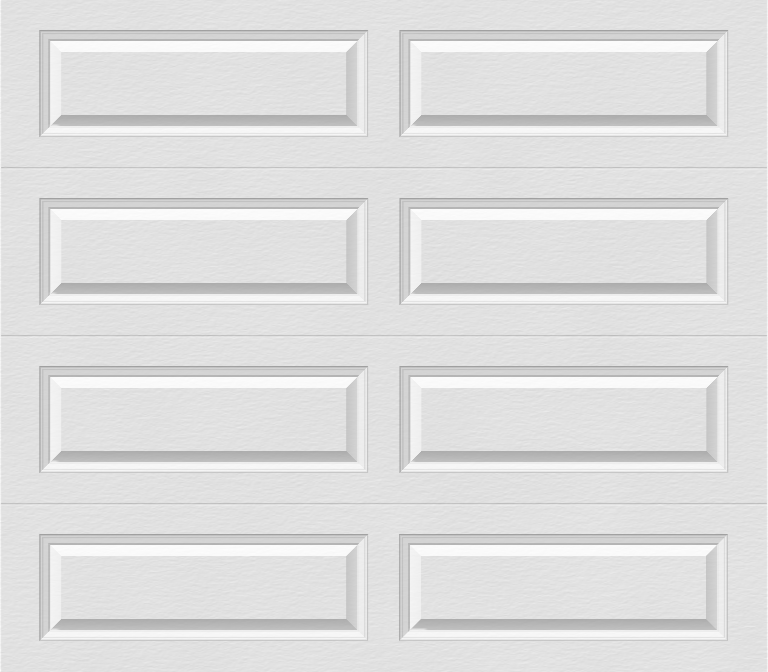
A Shadertoy shader for this pattern:

```glsl
// A pale sectional door: four rows of two raised rectangular panels.
// Each panel is shaded by its distance to the nearest side, with mitred corners
// lit from above; embossed value noise gives the skin a fine wood grain.

float hash(vec2 p) {
    vec3 h = fract(p.xyx * vec3(0.1031, 0.1030, 0.0973));
    h += dot(h, h.yzx + 33.33);
    return fract((h.x + h.y) * h.z);
}

float noise(vec2 p) {
    vec2 i = floor(p), f = fract(p);
    f = f * f * (3.0 - 2.0 * f);
    return mix(mix(hash(i), hash(i + vec2(1, 0)), f.x),
               mix(hash(i + vec2(0, 1)), hash(i + vec2(1, 1)), f.x), f.y);
}

// Short horizontal fibres, stretched along x
float fibres(vec2 p) {
    p.y += 2.0 * noise(p * 0.06);
    return 0.6 * noise(p * vec2(0.15, 0.45)) + 0.4 * noise(p * vec2(0.35, 0.8) + 57.0);
}

// Soft-edged band between a and b
float band(float d, float a, float b, float soft) {
    return smoothstep(a - soft, a + soft, d) - smoothstep(b - soft, b + soft, d);
}

// Tones hold: outer line, moulding, inner line, bevel
float panelShade(float d, vec4 tones, float field, float soft) {
    float slope = clamp((d - 11.0) / 11.0, 0.0, 1.0) - 0.5;
    float bevel = tones.w - (1.0 - tones.w) * 0.28 * slope;
    float bead = tones.y - 0.07 * band(d, 2.8, 4.2, soft);
    float shade = mix(field, tones.x, smoothstep(-soft, soft, d));
    shade = mix(shade, bead, smoothstep(1.4 - soft, 1.4 + soft, d));
    shade = mix(shade, tones.z, smoothstep(9.0 - soft, 9.0 + soft, d));
    shade = mix(shade, bevel, smoothstep(11.0 - soft, 11.0 + soft, d));
    return mix(shade, field, smoothstep(22.0 - soft, 22.0 + soft, d));
}

void mainImage(out vec4 fragColor, in vec2 fragCoord) {
    // The door spans 768 by 672 units, each section 168 tall
    vec2 p = fragCoord / iResolution.xy * vec2(768.0, 672.0);
    float soft = 0.5 * 672.0 / iResolution.y;

    // Repeat the panel over two columns and four rows
    vec2 cell = floor(p / vec2(384.0, 168.0));
    float centreX = mix(203.5, 563.5, cell.x);
    vec2 q = vec2(p.x - centreX, mod(p.y, 168.0) - 84.5);
    float chance = hash(cell + 7.0);
    q.x += 0.8 * (chance - 0.5);

    // Distance to the nearest sides, positive inside the panel
    vec2 inset = vec2(164.5, 53.5) - abs(q);
    float d = min(inset.x, inset.y);

    // Tones of the four sides, joined along the mitres
    vec4 across = q.x < 0.0 ? vec4(0.68, 0.83, 0.73, 0.945) : vec4(0.77, 0.93, 0.91, 0.80);
    vec4 upright = q.y < 0.0 ? vec4(0.78, 0.965, 0.93, 0.715) : vec4(0.63, 0.83, 0.71, 0.98);
    vec4 tones = mix(across, upright, smoothstep(-soft, soft, inset.x - inset.y));

    float field = 0.884 + 0.006 * (chance - 0.5) + 0.008 * (noise(p * 0.02) - 0.5);
    float shade = panelShade(d, tones, field, soft);

    // Pale scuff of varying length on the lower left of the bevel
    float scuffEnd = 14.0 + 24.0 * chance;
    float scuff = band(inset.x, 11.0, scuffEnd, 3.0) * band(inset.y, 9.5, 12.5, soft);
    shade = mix(shade, 0.95, 0.7 * scuff * step(q.x, 0.0) * step(q.y, 0.0));

    // Seams between sections, each with a faint lit lip below
    float seamY = p.y - 168.0 * clamp(round(p.y / 168.0), 1.0, 3.0);
    shade -= 0.12 * band(seamY, -0.3, 1.1, soft);
    shade += 0.025 * band(seamY, -2.2, -0.3, soft);

    // Light rim down both outer edges
    float rim = min(p.x, 768.0 - p.x);
    shade = mix(shade, 0.95, 1.0 - smoothstep(1.2 - soft, 1.2 + soft, rim));

    // Embossed grain, weaker on the smooth mouldings
    float relief = fibres(p) - fibres(p + vec2(0.6, -1.1));
    float flatArea = 1.0 - 0.65 * band(d, 0.0, 22.0, soft);
    shade += 0.055 * relief * flatArea;

    fragColor = vec4(vec3(clamp(shade, 0.0, 1.0)), 1.0);
}
```
